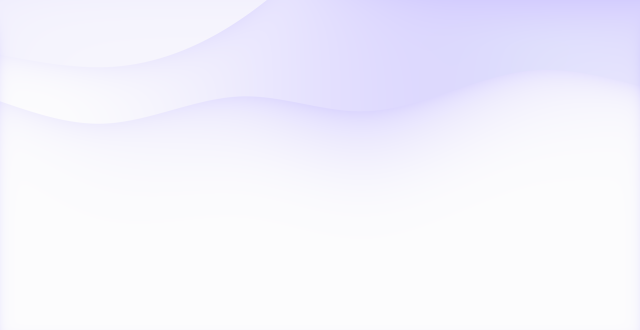
Reproduce this background procedurally as a WebGL 2 fragment shader.

```glsl
#version 300 es
precision highp float;
// Pale page under two overlapping lilac waves, each casting a soft shadow.
// Wave edges are chained smoothsteps between crests; every layer computes a
// tint amount that blends from near-white paper to violet.

uniform vec2 u_resolution;
out vec4 fragColor;

const vec3 PAPER = vec3(0.988, 0.988, 0.993);
const vec3 VIOLET = vec3(0.816, 0.788, 0.996);
const vec3 SKY = vec3(0.835, 0.845, 0.985);

// Smooth climb of a given height between two horizontal positions
float rise(float x, float from, float to, float height) {
    return height * smoothstep(from, to, x);
}

// Depth of the wide lower wave, measured down from the top
float lowerWave(float x) {
    return 0.239
        + rise(x, -0.154, 0.154, 0.136)
        - rise(x, 0.154, 0.384, 0.083)
        + rise(x, 0.384, 0.564, 0.0455)
        - rise(x, 0.564, 0.853, 0.126)
        + rise(x, 0.853, 1.147, 0.100);
}

// Depth of the upper-left wave, which sweeps off the top edge
float upperWave(float x) {
    float sweep = max(x - 0.154, 0.0);
    return 0.128 + rise(x, -0.154, 0.154, 0.076) - 2.95 * sweep * sweep;
}

// One-sided shadow that fades with distance below an edge
float shadow(float distanceBelow, float reach) {
    return exp(-max(distanceBelow, 0.0) / reach);
}

float bell(float value, float centre, float width) {
    float t = (value - centre) / width;
    return exp(-t * t);
}

// Antialiased coverage of the region above an edge
float above(float distanceBelow, float pixel) {
    return 1.0 - smoothstep(-0.75 * pixel, 0.75 * pixel, distanceBelow);
}

// Page: a tight wave shadow plus a wide central glow
float pageTint(float x, float below) {
    float tight = mix(0.24, 0.38, smoothstep(0.15, 0.5, x)) * shadow(below, 0.045);
    float wide = 0.36 * bell(below, 0.0, 0.2) * bell(x, 0.57, 0.32);
    return tight + wide;
}

// Band: deepens to the right, strongest at the top, lighter in the far corner
float bandTint(vec2 p, float below) {
    float base = 0.74 * smoothstep(0.05, 0.74, p.x);
    float topGlow = 0.18 * shadow(p.y, 0.055) * smoothstep(0.38, 0.7, p.x);
    float cornerFade = 0.9 * p.y * smoothstep(0.75, 1.0, p.x);
    float waveShade = 0.23 * shadow(below, 0.045) * (1.0 - smoothstep(0.36, 0.5, p.x));
    return base + topGlow + waveShade - cornerFade;
}

// Upper sheet: faint, slightly stronger near the top and left
float sheetTint(vec2 p) {
    return 0.13 + 0.08 * shadow(p.y, 0.07) + 0.06 * shadow(p.x, 0.06);
}

void main() {
    vec2 p = gl_FragCoord.xy / u_resolution;
    p.y = 1.0 - p.y;
    float pixel = 1.0 / u_resolution.y;
    float belowLower = p.y - lowerWave(p.x);
    float belowUpper = p.y - upperWave(p.x);

    // Stack the layers from back to front
    float inBand = above(belowLower, pixel);
    float inSheet = above(belowUpper, pixel);
    float tint = mix(pageTint(p.x, belowLower), bandTint(p, belowUpper), inBand);
    tint = mix(tint, sheetTint(p), inSheet);

    // Thin glow along the side and bottom borders
    float side = min(p.x, 1.0 - p.x);
    tint += 0.22 * shadow(side, 0.007) * smoothstep(0.0, 0.2, p.y);
    tint += 0.04 * shadow(1.0 - p.y, 0.01);

    // Cooler hue inside the right part of the band
    float cool = 0.7 * inBand * bell(p.x, 0.85, 0.15) * smoothstep(0.0, 0.15, p.y);
    vec3 ink = mix(VIOLET, SKY, cool);
    fragColor = vec4(mix(PAPER, ink, clamp(tint, 0.0, 1.0)), 1.0);
}
```
